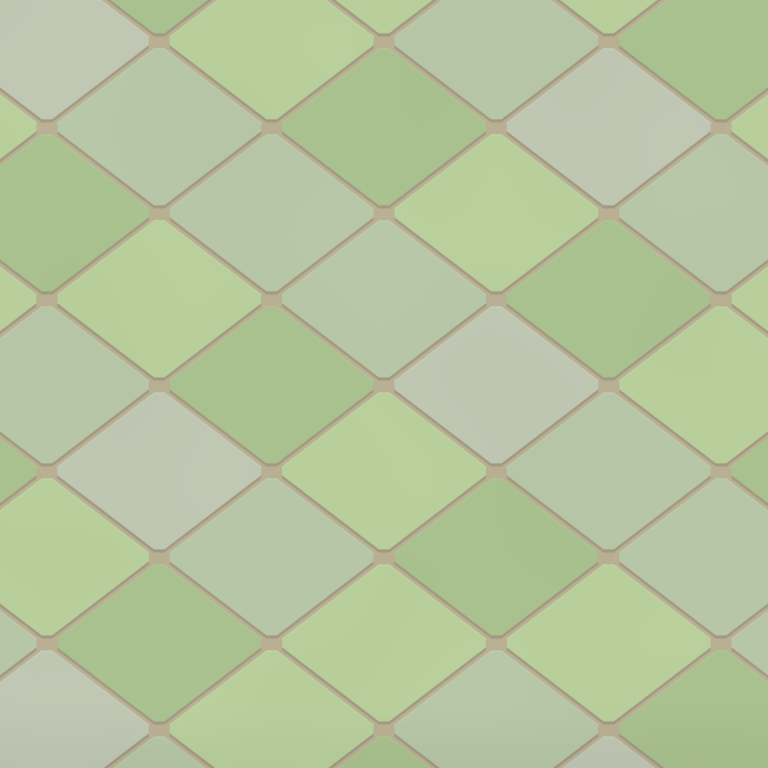
Reproduce this pattern procedurally as a three.js fragment shader.

```glsl
// Rhombus tiles in four soft greens, set in tan grout with clipped corners.
// A skewed lattice finds the tile, a distance function shapes it, and the same
// function sampled slightly higher gives the grout shadow and the tile rim.

varying vec2 vUv;

const vec2 LATTICE_ORIGIN = vec2(0.5, 0.499);
const vec2 HALF_CELL = vec2(0.1463, 0.1120);   // half width and height of a rhombus
const vec2 CORNER_CUT = vec2(0.0135, 0.0097);  // clipped off side and top corners
const float GROUT_HALF = 0.0036;
const float EDGE_SOFT = 0.0011;
const float SHADOW_DROP = 0.0042;
const float RIM_DROP = 0.0022;
const float RIM_LIGHT = 0.018;
const float WEAR_SCALE = 5.0;
const float WEAR_AMOUNT = 0.010;
const float FLOOR_SHADE = 0.03;

const vec3 LIGHT_GREEN = vec3(0.722, 0.812, 0.612);
const vec3 DEEP_GREEN = vec3(0.663, 0.757, 0.557);
const vec3 SAGE = vec3(0.718, 0.776, 0.655);
const vec3 PALE_GREY = vec3(0.749, 0.780, 0.702);
const vec3 GROUT = vec3(0.725, 0.688, 0.580);
const vec3 GROUT_SHADOW = vec3(0.635, 0.605, 0.505);

// Lattice indices along the two diagonals
vec2 tileIndex(vec2 p) {
  vec2 q = p / HALF_CELL;
  return floor(0.5 * vec2(q.x + q.y, q.y - q.x));
}

// Signed distance to the nearest tile, negative inside
float tileDistance(vec2 p) {
  vec2 id = tileIndex(p);
  vec2 centre = vec2(id.x - id.y, id.x + id.y + 1.0) * HALF_CELL;
  vec2 local = abs(p - centre);
  vec2 normal = normalize(HALF_CELL.yx);
  float sides = dot(local, normal) - HALF_CELL.x * normal.x + GROUT_HALF;
  vec2 corners = local - HALF_CELL + CORNER_CUT;
  return max(sides, max(corners.x, corners.y));
}

float coverage(vec2 p, float soft) {
  return 1.0 - smoothstep(-soft, soft, tileDistance(p));
}

// Glaze order: green diagonals alternate with grey ones, repeating every four
vec3 tileColour(vec2 id) {
  float diagonal = mod(id.x, 4.0);
  float column = mod(id.x - id.y, 4.0);
  if (mod(diagonal, 2.0) > 0.5) {
    float parity = mod(column + 0.5 * (diagonal - 1.0), 2.0);
    return parity > 0.5 ? LIGHT_GREEN : DEEP_GREEN;
  }
  if (diagonal < 0.5) return abs(column - 1.0) < 0.5 ? PALE_GREY : SAGE;
  if (column < 0.5) return LIGHT_GREEN;
  return abs(column - 2.0) < 0.5 ? PALE_GREY : SAGE;
}

// Gradient noise
vec2 gradientAt(vec2 cell) {
  float angle = 6.2832 * fract(sin(dot(cell, vec2(127.1, 311.7))) * 4375.5);
  return vec2(cos(angle), sin(angle));
}

float gradientNoise(vec2 p) {
  vec2 i = floor(p);
  vec2 f = p - i;
  vec2 u = f * f * f * (f * (f * 6.0 - 15.0) + 10.0);
  vec2 e = vec2(1.0, 0.0);
  float low = mix(dot(gradientAt(i), f), dot(gradientAt(i + e), f - e), u.x);
  float high = mix(dot(gradientAt(i + e.yx), f - e.yx),
                   dot(gradientAt(i + e.xx), f - e.xx), u.x);
  return mix(low, high, u.y);
}

void main() {
  vec2 p = vUv - LATTICE_ORIGIN;
  float soft = max(EDGE_SOFT, 0.75 * fwidth(vUv.y));

  // Grout, shaded below each tile
  float shadow = coverage(p + vec2(0.0, SHADOW_DROP), soft);
  vec3 grout = mix(GROUT, GROUT_SHADOW, shadow);

  // Glaze, with a thin light rim on the upper edges
  float rim = 1.0 - coverage(p + vec2(0.0, RIM_DROP), soft);
  vec3 glaze = tileColour(tileIndex(p)) + RIM_LIGHT * rim;

  vec3 colour = mix(grout, glaze, coverage(p, soft));

  // Faint mottling and a slight darkening at the foot
  colour += WEAR_AMOUNT * gradientNoise(vUv * WEAR_SCALE);
  colour *= 1.0 - FLOOR_SHADE * (1.0 - smoothstep(0.0, 0.09, vUv.y));

  gl_FragColor = vec4(colour, 1.0);
}
```
